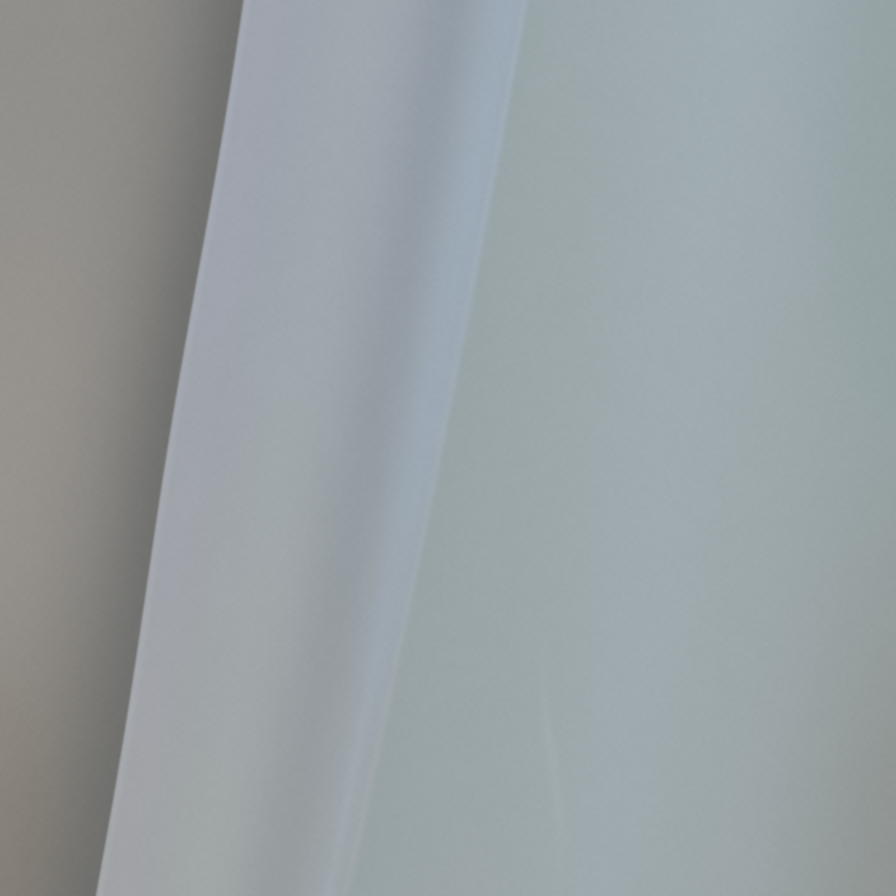
A three.js fragment shader for this texture:

```glsl
// Pale grey-blue draped cloth: a shaded panel, a hanging fold and a soft ridge.
varying vec2 vUv;

const vec3 BACK_TOP = vec3(0.565, 0.560, 0.548);
const vec3 BACK_MID = vec3(0.592, 0.578, 0.560);
const vec3 BACK_LOW = vec3(0.535, 0.510, 0.475);
const vec3 SHADOW = vec3(0.425, 0.428, 0.422);
const vec3 FOLD_TOP = vec3(0.610, 0.640, 0.672);
const vec3 FOLD_LOW = vec3(0.617, 0.635, 0.640);
const vec3 SHEET_TOP = vec3(0.617, 0.662, 0.675);
const vec3 SHEET_LOW = vec3(0.612, 0.650, 0.660);
const vec3 RIDGE_BLUE = vec3(0.615, 0.672, 0.725);
const vec3 WARM_SHADE = vec3(0.550, 0.565, 0.550);
const float EDGE_BLUR = 0.0022;
const float SHADOW_REACH = 0.075;
const float WEAVE_CELLS = 256.0;
const float WEAVE_DEPTH = 0.009;

float hash(vec2 p) {
  vec3 q = fract(vec3(p.xyx) * 0.1031);
  q += dot(q, q.yzx + 33.33);
  return fract((q.x + q.y) * q.z);
}

// Smooth bump of unit height centred on zero
float bump(float d, float width) {
  return exp(-d * d / (width * width));
}

// Fine threads with uneven cells and slow mottling
float weave(vec2 p) {
  vec2 t = p * WEAVE_CELLS;
  vec2 cell = floor(t), f = smoothstep(0.0, 1.0, fract(t));
  float grain = mix(
    mix(hash(cell), hash(cell + vec2(1.0, 0.0)), f.x),
    mix(hash(cell + vec2(0.0, 1.0)), hash(cell + 1.0), f.x), f.y) - 0.5;
  float threads = sin(p.x * 560.0) * sin(p.y * 610.0);
  float mottle = sin(p.x * 41.0 + 2.0 * sin(p.y * 23.0)) * sin(p.y * 37.0 + p.x * 19.0);
  return grain + 0.22 * threads + 0.14 * mottle;
}

// Shaded cloth behind the fold; d is negative to the left of the edge
vec3 backPanel(vec2 p, float d) {
  vec3 c = mix(BACK_LOW, BACK_MID, smoothstep(0.0, 0.45, p.y));
  c = mix(c, BACK_TOP, smoothstep(0.55, 1.0, p.y));
  float shade = 0.9 * exp(-pow(abs(d) / SHADOW_REACH, 1.5));
  return mix(c, SHADOW, shade);
}

// Hanging strip between the edge and the crease
vec3 foldPanel(vec2 p, float d, float c) {
  vec3 col = mix(FOLD_LOW, FOLD_TOP, smoothstep(0.0, 0.9, p.y));
  float across = d / (d - c);
  col += vec3(0.014, 0.018, 0.014) * bump(across - 0.42, 0.18);
  col += vec3(0.012, 0.002, 0.012) * bump(d - 0.025, 0.04);
  float valley = bump(c + 0.082, 0.042);
  col -= vec3(0.036, 0.030, 0.024) * valley * mix(0.75, 1.0, p.y);
  float ridge = bump(c + 0.022, mix(0.024, 0.036, p.y));
  col = mix(col, RIDGE_BLUE, ridge * mix(0.35, 0.85, smoothstep(0.0, 0.8, p.y)));
  return col;
}

// Broad sheet to the right of the crease
vec3 sheetPanel(vec2 p, float c) {
  vec3 col = mix(SHEET_LOW, SHEET_TOP, p.y);
  col -= vec3(0.020, 0.016, 0.018) * exp(-max(c, 0.0) / 0.07);
  float sheen = p.x - 0.67 - 0.15 * p.y;
  col += vec3(0.010, 0.014, 0.020) * bump(sheen, 0.10);
  col -= vec3(0.038, 0.026, 0.030) * smoothstep(0.84, 1.04, p.x) * smoothstep(0.15, 0.7, p.y);
  float corner = smoothstep(0.84, 1.05, p.x + 0.16 * (0.3 - p.y));
  col = mix(col, WARM_SHADE, 0.75 * corner * (1.0 - smoothstep(0.1, 0.65, p.y)));
  return col;
}

void main() {
  vec2 p = vUv;
  float edge = p.x - (0.107 + 0.164 * p.y + 0.002 * sin(p.y * 9.0));
  float crease = p.x - (0.388 + 0.225 * p.y - 0.024 * p.y * p.y);

  // Panels, joined along the crease and the edge
  float creaseBlur = mix(0.012, 0.004, p.y);
  vec3 col = mix(foldPanel(p, edge, crease), sheetPanel(p, crease),
    smoothstep(-creaseBlur, creaseBlur, crease));
  col = mix(backPanel(p, edge), col, smoothstep(-EDGE_BLUR, EDGE_BLUR, edge));

  // Thin light rims along the edge and the crease
  col += 0.020 * bump(edge - 0.004, 0.004);
  col += 0.014 * bump(crease + 0.003, 0.004);

  // Faint creases low on the cloth
  float low = 1.0 - smoothstep(0.1, 0.45, p.y);
  col += 0.012 * low * bump(crease + 0.022 + 0.02 * p.y, 0.006);
  float wrinkle = p.x - 0.622 + 0.04 * p.y - 0.006 * sin(p.y * 20.0);
  col += 0.014 * bump(wrinkle, 0.006) * bump(p.y - 0.15, 0.10);

  col += WEAVE_DEPTH * weave(p);
  gl_FragColor = vec4(col, 1.0);
}
```
